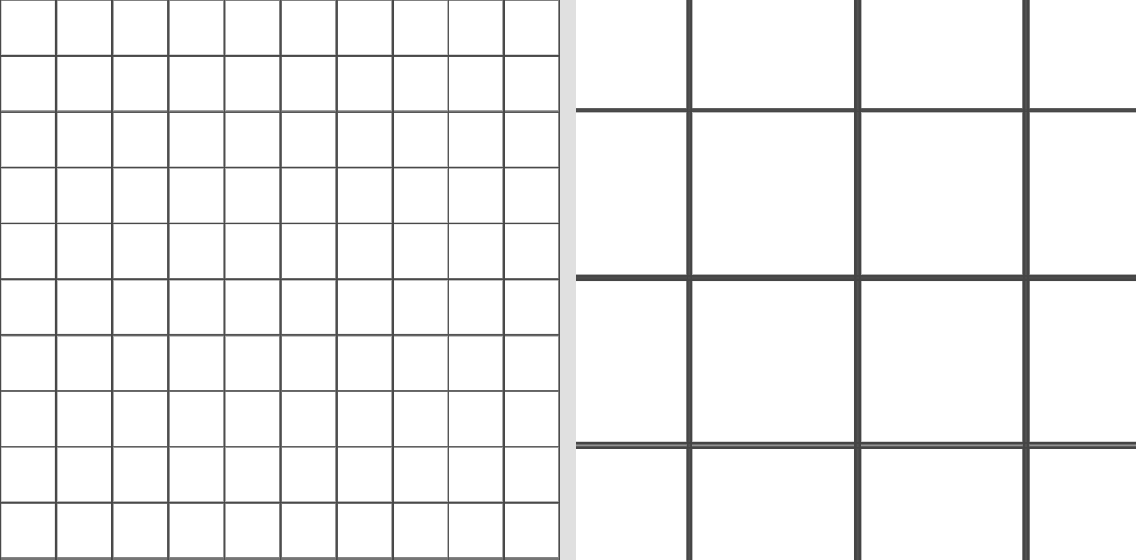
Left, the full canvas; right, a detail of the centre.
This pattern is drawn by a WebGL 2 fragment shader. Its source:

```glsl
#version 300 es
precision highp float;

uniform vec2 u_resolution;
out vec4 outColor;

const vec3 PAPER = vec3(1.0);
const vec3 INK = vec3(0.27);
const float COLUMN_PITCH = 0.1002;
const float ROW_PITCH = 0.09974;
const float SEAM_WIDTH = 0.0011;
const float HALF_PI = 1.570796;

// Share of a pixel covered by a stripe centred on zero
float stripe(float dist, float width, float pixel) {
    float upper = min(dist + 0.5 * pixel, 0.5 * width);
    float lower = max(dist - 0.5 * pixel, -0.5 * width);
    return clamp((upper - lower) / pixel, 0.0, 1.0);
}

// Stroke made of two abutting borders with a paler seam between them
float seamedLine(float dist, float width, float seam, float pixel) {
    return stripe(dist, width, pixel) - seam * stripe(dist, SEAM_WIDTH, pixel);
}

// The last columns sit slightly closer together
float columnCentre(float index) {
    return index * COLUMN_PITCH - 0.0011 * max(index - 7.0, 0.0);
}

// Mostly heavy columns, lighter at every fourth and at the right edge
float columnWidth(float index) {
    float fourth = 1.0 - step(0.5, mod(index, 4.0));
    float late = step(7.5, index) * (1.0 - mod(index, 2.0));
    return 0.0044 - 0.0008 * fourth * step(0.5, index) - 0.0012 * late;
}

// Row weight cycles every four lines
float rowWidth(float index) {
    return 0.0034 + 0.001 * cos(HALF_PI * (index - 1.7));
}

// The heaviest row of each cycle shows an open seam
float rowSeam(float index) {
    float heaviest = 1.0 - step(0.5, abs(mod(index, 4.0) - 2.0));
    return mix(0.04, 0.42, heaviest);
}

float columnInk(float x, float pixel) {
    float index = round(x / COLUMN_PITCH);
    return seamedLine(x - columnCentre(index), columnWidth(index), 0.07, pixel);
}

float rowInk(float depth, float pixel) {
    float index = round(depth / ROW_PITCH);
    return seamedLine(depth - index * ROW_PITCH, rowWidth(index), rowSeam(index), pixel);
}

void main() {
    vec2 uv = gl_FragCoord.xy / u_resolution;
    vec2 pixel = 1.0 / u_resolution;

    // Rows are counted downward from the top edge
    float ink = max(columnInk(uv.x, pixel.x), rowInk(1.0 - uv.y, pixel.y));
    outColor = vec4(mix(PAPER, INK, ink), 1.0);
}
```
